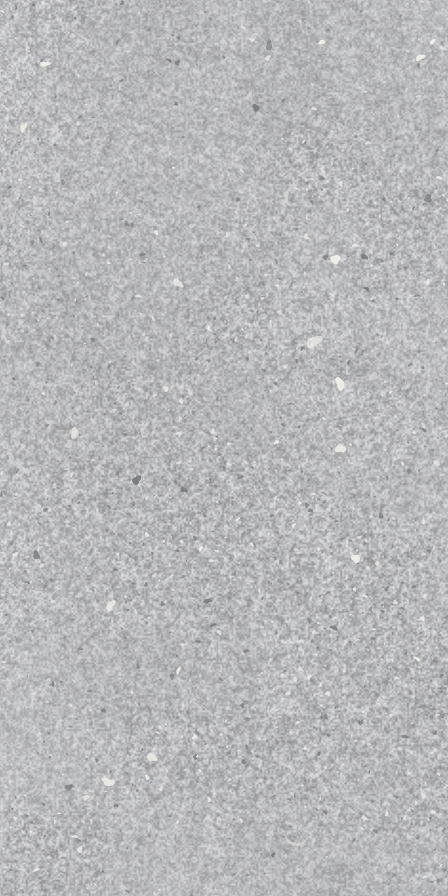
Write a Shadertoy shader that draws this texture.

```glsl
// Pale grey terrazzo stone: fine sandy grain with white and dark chips and shell slivers.

const vec3 STONE = vec3(0.727, 0.729, 0.737);
const vec3 WHITE = vec3(0.94, 0.94, 0.915);
const vec3 SHELL = vec3(0.86, 0.86, 0.85);
const vec3 ASH = vec3(0.62, 0.625, 0.635);
const vec3 SLATE = vec3(0.45, 0.455, 0.475);
const float TAU = 6.2831853;

float hash(vec2 p, float seed) {
    vec3 q = fract(vec3(p.xyx) * 0.1031 + seed * 0.1373);
    q += dot(q, q.yzx + 33.33);
    return fract((q.x + q.y) * q.z);
}

float noise(vec2 p, float seed) {
    vec2 i = floor(p), f = fract(p);
    f = f * f * (3.0 - 2.0 * f);
    vec2 e = vec2(0.0, 1.0);
    return mix(mix(hash(i, seed), hash(i + e.yx, seed), f.x),
               mix(hash(i + e.xy, seed), hash(i + e.yy, seed), f.x), f.y);
}

float fbm(vec2 p, float seed) {
    float sum = 0.0, amp = 0.5;
    for (int i = 0; i < 4; i++) {
        sum += amp * noise(p, seed + float(i));
        p = p * 2.03 + 7.1;
        amp *= 0.5;
    }
    return sum / 0.9375;
}

vec2 rotate(vec2 p, float a) {
    float c = cos(a), s = sin(a);
    return vec2(c * p.x - s * p.y, s * p.x + c * p.y);
}

// Signed distance to a lumpy, elongated pebble
float pebble(vec2 p, float radius, float stretch, float phase) {
    p.y *= stretch;
    float a = atan(p.y, p.x + 1e-6);
    float lump = 1.0 + 0.18 * sin(2.0 * a + phase) + 0.14 * sin(3.0 * a + phase * 2.3);
    return (length(p) - radius * lump) / stretch;
}

// Signed distance to a tapered crescent
float crescent(vec2 p, float radius, float span) {
    float a = abs(atan(p.x, p.y + 1e-6)) / span;
    float width = 0.14 * radius * (1.0 - a * a);
    return abs(length(p) - radius) - width;
}

// Coverage of chips scattered one per cell; size holds the smallest and largest radius
float scatter(vec2 p, float cells, float density, vec2 size, bool curved, float px, float seed) {
    vec2 home = floor(p * cells);
    float cover = 0.0;
    for (int y = -1; y <= 1; y++)
    for (int x = -1; x <= 1; x++) {
        vec2 id = home + vec2(x, y);
        if (hash(id, seed) > density) continue;
        vec2 jitter = vec2(hash(id, seed + 1.0), hash(id, seed + 2.0));
        float pick = hash(id, seed + 3.0);
        float turn = TAU * hash(id, seed + 4.0);
        float form = hash(id, seed + 5.0);
        float radius = mix(size.x, size.y, pick * pick * pick);
        vec2 q = rotate(p - (id + jitter) / cells, turn);
        float d = curved ? crescent(q, radius, mix(0.5, 1.3, form))
                         : pebble(q, radius, mix(1.0, 2.1, form), turn * 3.0);
        float strength = mix(0.6, 1.0, hash(id, seed + 6.0));
        cover = max(cover, strength * (1.0 - smoothstep(-0.6 * px, 0.6 * px, d)));
    }
    return cover;
}

void mainImage(out vec4 fragColor, in vec2 fragCoord) {
    vec2 p = fragCoord / iResolution.x;
    float px = 1.0 / iResolution.x;

    // Cloudy tone and the patches where chips gather
    float cloud = fbm(p * 3.0, 11.0) - 0.5;
    float cluster = smoothstep(0.38, 0.72, fbm(p * 2.6 + 4.0, 23.0));

    // Sandy grain, rougher inside the patches
    float grain = 0.17 * (noise(p * 235.0, 31.0) - 0.5)
                + 0.12 * (noise(rotate(p, 0.6) * 120.0 + 90.0, 37.0) - 0.5)
                + 0.05 * (noise(rotate(p, 1.1) * 52.0 + 90.0, 41.0) - 0.5);
    vec3 color = STONE + 0.06 * cloud + grain * mix(0.9, 1.2, cluster);

    // Ash and slate chips
    color = mix(color, ASH, 0.6 * scatter(p, 24.0, 0.22, vec2(0.004, 0.011), false, px, 50.0));
    color = mix(color, SLATE, 0.75 * scatter(p, 36.0, mix(0.12, 0.36, cluster), vec2(0.0025, 0.006), false, px, 60.0));
    color = mix(color, SLATE, 0.9 * scatter(p, 11.0, 0.14, vec2(0.005, 0.014), false, px, 70.0));

    // Shell slivers and pale chips
    color = mix(color, SHELL, 0.75 * scatter(p, 8.0, mix(0.1, 0.35, cluster), vec2(0.012, 0.032), true, px, 80.0));
    color = mix(color, SHELL, 0.7 * scatter(p, 20.0, 0.12, vec2(0.004, 0.010), false, px, 90.0));

    // White chips, from specks to large pieces
    color = mix(color, WHITE, 0.9 * scatter(p, 34.0, mix(0.08, 0.38, cluster), vec2(0.0025, 0.006), false, px, 100.0));
    color = mix(color, WHITE, scatter(p, 9.0, 0.2, vec2(0.006, 0.018), false, px, 110.0));

    fragColor = vec4(clamp(color, 0.0, 1.0), 1.0);
}
```
